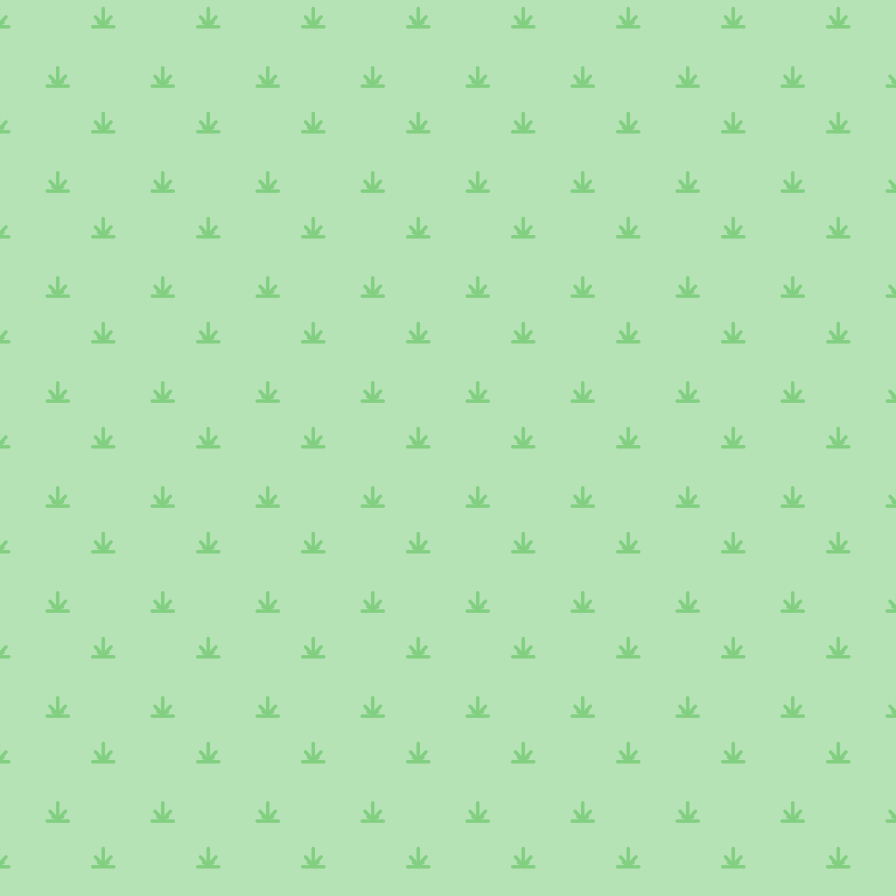
This pattern is drawn by a Shadertoy shader. Its source:

```glsl
// Small green grass tufts on a pale green ground, in two staggered lattices.
// Each tuft is a union of round-ended strokes, mirrored about its stem,
// and repeated with mod on a square tile; lengths are 1/512 of the canvas.

const float CANVAS = 512.0;
const float TILE = 60.0;
const vec3 GROUND = vec3(0.71, 0.89, 0.71);
const vec3 GRASS = vec3(0.51, 0.81, 0.51);

// Distance to a round-ended stroke from a to b
float stroke(vec2 p, vec2 a, vec2 b, float halfWidth) {
    vec2 ab = b - a;
    float t = clamp(dot(p - a, ab) / dot(ab, ab), 0.0, 1.0);
    return length(p - a - t * ab) - halfWidth;
}

// Distance to one tuft whose base line is centred on the origin
float tuft(vec2 p) {
    p.x = abs(p.x);
    vec2 root = vec2(0.0, 0.8);
    float base = stroke(p, vec2(0.0), vec2(6.0, 0.0), 1.0);
    float stem = stroke(p, root, vec2(0.0, 10.4), 1.0);
    float blade = stroke(p, root, vec2(4.4, 5.6), 1.0);
    float lowBlade = stroke(p, root, vec2(2.8, 2.4), 0.9);
    return min(min(base, stem), min(blade, lowBlade));
}

// Coordinates around the nearest lattice point that passes through anchor
vec2 nearestRepeat(vec2 p, vec2 anchor) {
    return mod(p - anchor + 0.5 * TILE, TILE) - 0.5 * TILE;
}

void mainImage(out vec4 fragColor, in vec2 fragCoord) {
    float pixel = CANVAS / iResolution.y;
    vec2 p = fragCoord * pixel;

    // Anchors are measured down from the top edge of the canvas
    vec2 firstAnchor = vec2(59.0, CANVAS - 15.3);
    vec2 secondAnchor = vec2(33.0, CANVAS - 49.2);
    float d = min(tuft(nearestRepeat(p, firstAnchor)),
                  tuft(nearestRepeat(p, secondAnchor)));

    // Smooth the edge over about one pixel
    float cover = 1.0 - smoothstep(-0.7 * pixel, 0.7 * pixel, d);
    fragColor = vec4(mix(GROUND, GRASS, cover), 1.0);
}
```
